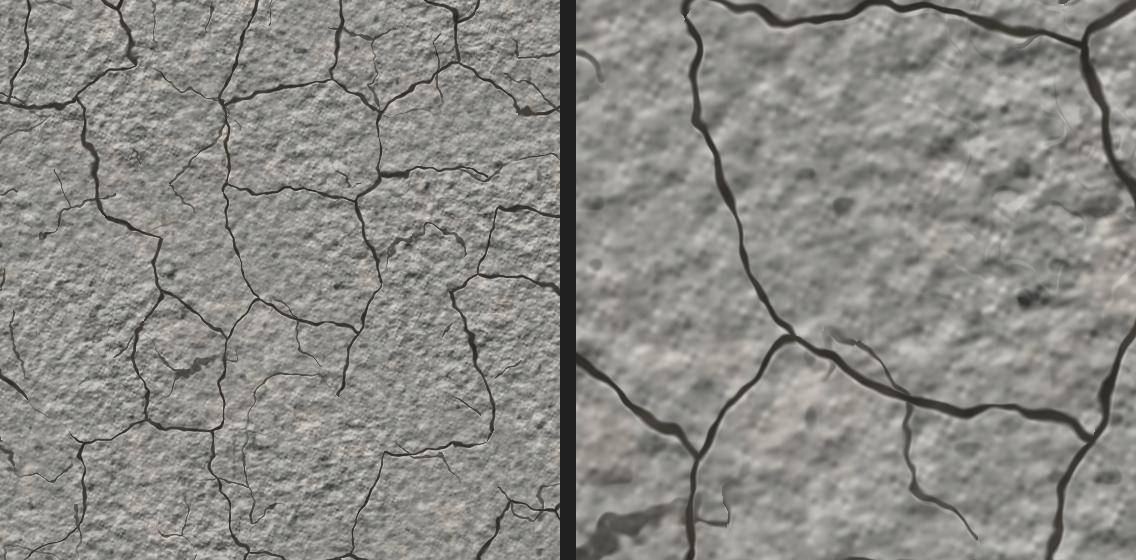
Left, the full canvas; right, a detail of the centre.
Reproduce this texture procedurally as a Shadertoy shader.

```glsl
// Weathered grey concrete split by a network of dark, branching cracks.

const vec3 STONE_TINT = vec3(1.0, 0.996, 0.967);
const vec3 DUST_TINT = vec3(1.02, 0.99, 0.945);
const vec3 CRACK_COLOR = vec3(0.185, 0.172, 0.15);
const vec2 LIGHT_DIR = vec2(-0.3, 0.95);
const float RELIEF_STEP = 0.003;

// Hashes without sine
float hash1(vec2 p) {
    vec3 q = fract(vec3(p.xyx) * 0.1031);
    q += dot(q, q.yzx + 33.33);
    return fract((q.x + q.y) * q.z);
}

vec2 hash2(vec2 p) {
    return vec2(hash1(p), hash1(p + vec2(71.0, 143.0)));
}

float noise(vec2 p) {
    vec2 cell = floor(p);
    vec2 f = fract(p);
    f = f * f * (3.0 - 2.0 * f);
    float low = mix(hash1(cell), hash1(cell + vec2(1, 0)), f.x);
    float high = mix(hash1(cell + vec2(0, 1)), hash1(cell + vec2(1, 1)), f.x);
    return mix(low, high, f.y);
}

float fbm(vec2 p, int octaves) {
    float sum = 0.0, weight = 0.5, total = 0.0;
    for (int i = 0; i < octaves; i++) {
        sum += weight * noise(p);
        total += weight;
        weight *= 0.5;
        p = mat2(1.6, 1.2, -1.2, 1.6) * p + 17.3;
    }
    return sum / total;
}

// Displaces straight cell borders into ragged lines
vec2 ragged(vec2 p, float scale, float amount) {
    return p + amount * (vec2(fbm(p * scale, 4), fbm(p * scale + 41.0, 4)) - 0.5);
}

// x: distance to the nearest cell border, y: random value of that border
vec2 cellBorder(vec2 p) {
    vec2 base = floor(p);
    vec2 nearA = vec2(9.0), nearB = vec2(9.0), idA = base, idB = base;
    for (int y = -1; y <= 1; y++)
    for (int x = -1; x <= 1; x++) {
        vec2 id = base + vec2(x, y);
        vec2 offset = id + 0.08 + 0.84 * hash2(id) - p;
        float d = dot(offset, offset);
        if (d < dot(nearA, nearA)) {
            nearB = nearA; idB = idA;
            nearA = offset; idA = id;
        } else if (d < dot(nearB, nearB)) {
            nearB = offset; idB = id;
        }
    }
    float border = dot(0.5 * (nearA + nearB), normalize(nearB - nearA));
    return vec2(border, hash1(idA + idB + 5.0));
}

// Only a share of the borders opens; width varies along each one
float cracks(vec2 p, float cells, float width, float share) {
    vec2 border = cellBorder(p * cells);
    float open = smoothstep(1.0 - share, 1.25 - share, border.y);
    float w = width * open * (0.35 + 1.0 * noise(p * 30.0 + cells));
    float d = border.x / cells + 0.0022 * (noise(p * 120.0) - 0.5) * open;
    float line = 1.0 - smoothstep(w * 0.35, w + 0.0014, d);
    return line * smoothstep(0.0003, 0.0012, w);
}

float crackNetwork(vec2 p) {
    float wide = cracks(ragged(p, 11.0, 0.075) + 3.7, 4.6, 0.0040, 0.85);
    float fine = cracks(ragged(p, 16.0, 0.07) + 8.2, 9.0, 0.0026, 0.55);
    fine *= smoothstep(0.35, 0.6, noise(p * 9.0 + 23.0));
    return max(wide, 0.75 * fine);
}

// Flaked layers with steep rims
float terraces(float h) {
    return floor(h) + smoothstep(0.9, 1.0, fract(h));
}

float surfaceHeight(vec2 p, float crack) {
    float rough = smoothstep(0.3, 0.7, fbm(p * 5.0 + 60.0, 3));
    float grain = fbm(p * 56.0, 3) * mix(0.52, 0.92, rough);
    float flakes = terraces(fbm(p * 17.0 + 9.0, 4) * 5.0);
    float flaking = rough * smoothstep(0.3, 0.6, noise(p * 16.0 + 31.0));
    return grain + 0.07 * flakes * flaking - 0.055 * crack;
}

void mainImage(out vec4 fragColor, in vec2 fragCoord) {
    vec2 p = fragCoord / iResolution.y;
    vec2 lit = p + LIGHT_DIR * RELIEF_STEP;
    float crack = crackNetwork(p);

    // Slopes that face the light turn bright
    float slope = surfaceHeight(p, crack) - surfaceHeight(lit, crackNetwork(lit));
    float relief = clamp(slope * 1.8, -0.25, 0.18);

    // Stains, speckle and small pits
    float stain = fbm(p * 9.0 + 12.0, 3) - 0.5;
    float speckle = fbm(p * 105.0 + 50.0, 2) - 0.5;
    float pits = smoothstep(0.84, 0.96, noise(p * 55.0 + 77.0));
    float dust = smoothstep(0.58, 0.78, fbm(p * 20.0 + 90.0, 4));
    float tone = 0.562 + relief + 0.03 * stain + 0.17 * speckle;
    tone += 0.05 * dust - 0.15 * pits;

    vec3 color = clamp(tone, 0.2, 0.82) * mix(STONE_TINT, DUST_TINT, dust);
    vec3 crackFill = CRACK_COLOR * (0.75 + 0.6 * noise(p * 60.0));
    color = mix(color, crackFill, 0.92 * crack);
    fragColor = vec4(color, 1.0);
}
```
